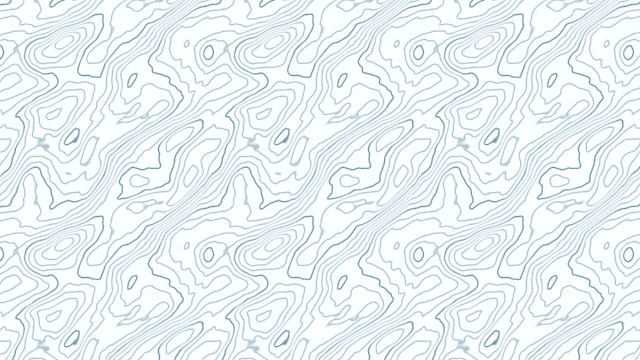
A WebGL 1 fragment shader for this pattern:

```glsl
precision highp float;

uniform vec2 u_resolution;

#define TILE vec2(0.5833, 0.5613)   // size of one repeat, in canvas heights
#define CLIMB 10.0                  // steps per repeat, multiple of INDEX_EVERY
#define RELIEF 7.5                  // contour steps of the coarsest noise
#define GAIN 0.38
#define INDEX_EVERY 5.0             // each fifth contour is bold
#define THIN_WIDTH 0.00140
#define BOLD_WIDTH 0.00255
#define SOFTNESS 1.25               // edge filter radius, in pixels
#define MIN_SLOPE 20.0
#define STEEP_SLOPE 75.0            // lines get finer beyond this slope
#define PAPER vec3(0.99, 1.0, 1.0)
#define INK vec3(0.16, 0.42, 0.56)

const float TAU = 6.2831853;

float hash(vec2 p) {
  return fract(sin(dot(p, vec2(127.1, 311.7))) * 43758.5453);
}

// Random value of a diagonal lattice node, wrapped to the unit tile.
float nodeValue(vec2 node, vec2 freq, float seed) {
  vec2 diagonal = node / freq;
  vec2 uv = 0.5 * vec2(diagonal.x + diagonal.y, diagonal.y - diagonal.x);
  return hash(floor(fract(uv + 0.002) * 64.0) + seed);
}

// Value noise stretched along the rising diagonal.
float diagonalNoise(vec2 uv, vec2 freq, float seed) {
  vec2 p = vec2(uv.x - uv.y, uv.x + uv.y) * freq;
  vec2 i = floor(p);
  vec2 f = p - i;
  f = f * f * (3.0 - 2.0 * f);
  float low = mix(nodeValue(i, freq, seed),
                  nodeValue(i + vec2(1.0, 0.0), freq, seed), f.x);
  float high = mix(nodeValue(i + vec2(0.0, 1.0), freq, seed),
                   nodeValue(i + vec2(1.0, 1.0), freq, seed), f.x);
  return mix(low, high, f.y);
}

// Round hill that repeats with the tile.
float summit(vec2 uv, vec2 center, float sharpness) {
  vec2 c = cos(TAU * (uv - center));
  return exp(sharpness * (c.x + c.y - 2.0));
}

// Terrain height, in contour steps.
float terrain(vec2 p) {
  vec2 uv = p / TILE;

  // Twin summit
  float h = 5.0 * summit(uv, vec2(0.187, 0.497), 5.0)
          + 2.5 * summit(uv, vec2(0.302, 0.592), 9.0);

  // Bend the ground so that the lattice does not show
  uv += 0.025 * sin(TAU * (2.0 * uv.yx + vec2(0.1, 0.6)))
      + 0.012 * sin(TAU * (3.0 * uv.yx + uv + vec2(0.4, 0.2)));

  // Steady diagonal climb with layered noise
  h += CLIMB * (uv.x - uv.y);
  vec2 freq = vec2(4.0, 2.0);
  float amplitude = RELIEF;
  for (int octave = 0; octave < 4; octave++) {
    h += amplitude * diagonalNoise(uv, freq, 17.0 * float(octave));
    freq *= 2.0;
    amplitude *= GAIN;
  }
  return h;
}

// Coverage of a line under a tent filter; hairlines fade instead of widening.
float lineCoverage(float dist, float width, float radius) {
  float reach = radius + 0.5 * max(width - radius, 0.0);
  return min(width / radius, 1.0) * clamp((reach - dist) / radius, 0.0, 1.0);
}

void main() {
  vec2 p = gl_FragCoord.xy / u_resolution.y;
  float radius = SOFTNESS / u_resolution.y;

  // Height and slope
  const vec2 STEP = vec2(0.0008, 0.0);
  float h = terrain(p);
  vec2 gradient = vec2(terrain(p + STEP.xy) - h,
                       terrain(p + STEP.yx) - h) / STEP.x;
  float slope = max(length(gradient), MIN_SLOPE);

  // Nearest contour
  float level = floor(h + 0.5);
  float dist = abs(h - level) / slope;
  float isBold = 1.0 - step(0.5, mod(level + 0.25, INDEX_EVERY));
  float width = mix(THIN_WIDTH, BOLD_WIDTH, isBold);
  width *= min(1.0, STEEP_SLOPE / slope);

  float ink = lineCoverage(dist, width, radius);
  gl_FragColor = vec4(mix(PAPER, INK, ink), 1.0);
}
```
